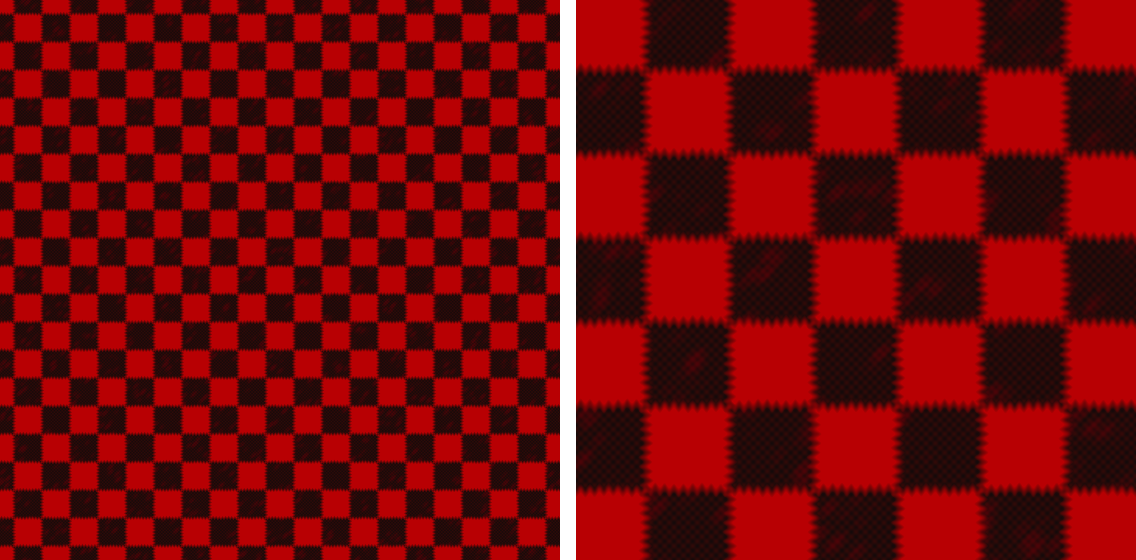
Left, the full canvas; right, a detail of the centre.
Give the GLSL for this pattern, as a three.js fragment shader.

```glsl
varying vec2 vUv;

const float TAU = 6.2831853;

vec2 hash2(vec2 p) {
  return fract(sin(vec2(dot(p, vec2(127.1, 311.7)), dot(p, vec2(269.5, 183.3)))) * 4375.85);
}

// Distance to the nearest scattered point; wraps every "period" cells
float cellular(vec2 p, vec2 period) {
  vec2 base = floor(p);
  float nearest = 2.0;
  for (int y = -1; y <= 1; y++) {
    for (int x = -1; x <= 1; x++) {
      vec2 cell = base + vec2(float(x), float(y));
      nearest = min(nearest, distance(p, cell + hash2(mod(cell, period))));
    }
  }
  return nearest;
}

// Signed distance to the square borders on each axis, alternating per square
vec2 alternate(vec2 p) {
  return asin(sin(p * 0.5 * TAU)) / (0.5 * TAU);
}

void main() {
  // Twenty squares each way, shifted by half a square, with scalloped borders
  vec2 thread = cos(vUv * TAU * 180.0);
  vec2 wobble = sin(vUv.yx * TAU * 37.0 + 2.0 * sin(vUv * TAU * 10.0));
  vec2 squares = vUv * 20.0 + 0.5 + 0.025 * thread.yx + 0.008 * wobble;
  float softness = max(0.06, 20.0 * fwidth(vUv.x));
  vec2 side = clamp(alternate(squares) / softness, -1.0, 1.0);
  float redSquare = 0.5 + 0.5 * side.x * side.y;

  // Staggered weave in the dark squares
  float weave = 0.5 + 0.5 * thread.x * thread.y;
  vec3 dark = mix(vec3(0.08, 0.04, 0.04), vec3(0.19, 0.04, 0.03), weave);

  // Diagonal worn strokes, gathered in patches
  vec2 strokeGrid = vec2(26.0, 64.0);
  float strokes = cellular(vec2(vUv.x + vUv.y, vUv.x - vUv.y) * strokeGrid, strokeGrid);
  float patches = cellular(vUv * 27.0, vec2(27.0));
  float wear = smoothstep(0.5, 0.1, strokes) * smoothstep(0.6, 0.15, patches);
  dark = mix(dark, vec3(0.32, 0.01, 0.03), wear * (0.45 + 0.4 * weave));

  gl_FragColor = vec4(mix(dark, vec3(0.72, 0.0, 0.01), redSquare), 1.0);
}
```
